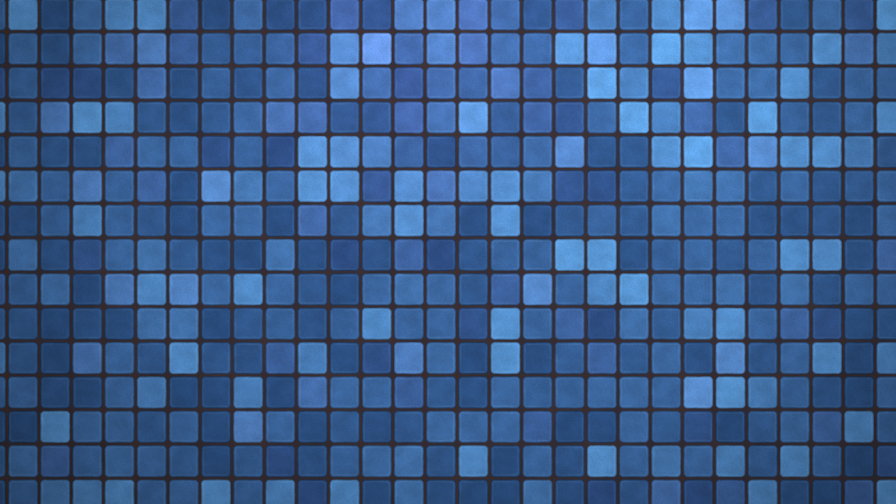
This pattern is drawn by a WebGL 1 fragment shader. Its source:

```glsl
precision highp float;
// Wall of small glazed blue tiles with dark grout, lit softly from above.

uniform vec2 u_resolution;

// Lengths are in canvas heights.
const vec2 TILE_PITCH = vec2(0.0638, 0.0682);
const vec2 FIRST_JOINT = vec2(0.0139, 0.0509);
const float JOINT_HALF = 0.0023;
const float CORNER_RADIUS = 0.0085;

const vec3 GROUT = vec3(0.19, 0.165, 0.19);
const vec3 DEEP_BLUE = vec3(0.165, 0.300, 0.490);
const vec3 MID_BLUE = vec3(0.230, 0.395, 0.610);
const vec3 PALE_BLUE = vec3(0.345, 0.585, 0.820);
const vec3 VIOLET_TINT = vec3(1.13, 0.96, 1.03);

float hash(vec2 p) {
  vec3 q = fract(vec3(p.xyx) * 0.1031);
  q += dot(q, q.yzx + 33.33);
  return fract((q.x + q.y) * q.z);
}

float roundedBox(vec2 p, vec2 halfSize, float radius) {
  vec2 d = abs(p) - halfSize + radius;
  return length(max(d, 0.0)) + min(max(d.x, d.y), 0.0) - radius;
}

// Layered sines, about -1 to 1.
float clouds(vec2 p, float phase) {
  float sum = 0.0;
  float weight = 0.5;
  for (int i = 0; i < 4; i++) {
    sum += weight * sin(p.x + phase + 1.3 * sin(p.y + phase * 1.7));
    p = mat2(1.2, 1.5, -1.5, 1.2) * p;
    phase += 2.1;
    weight *= 0.55;
  }
  return sum;
}

float spot(vec2 p, vec2 center, vec2 size) {
  vec2 d = (p - center) / size;
  return exp(-dot(d, d));
}

// Glaze colour of one tile; tone runs from deep (0) to pale (1).
vec3 glaze(float tone, float tint) {
  vec3 color = mix(DEEP_BLUE, MID_BLUE, smoothstep(0.0, 0.5, tone));
  color = mix(color, PALE_BLUE, smoothstep(0.48, 1.0, tone));
  return color * mix(vec3(1.0), VIOLET_TINT, tint);
}

void main() {
  vec2 p = gl_FragCoord.xy / u_resolution.y;
  vec2 uv = gl_FragCoord.xy / u_resolution;
  float pixel = 1.0 / u_resolution.y;

  // Tile grid
  vec2 grid = (p - FIRST_JOINT) / TILE_PITCH;
  vec2 id = floor(grid) + 7.0;
  vec2 local = (fract(grid) - 0.5) * TILE_PITCH;
  float phase = 6.2832 * hash(id + 31.0);

  // Slightly uneven handmade outline
  float wobble = 0.0004 * clouds(p * 150.0, phase);
  float edge = roundedBox(local, 0.5 * TILE_PITCH - JOINT_HALF, CORNER_RADIUS) + wobble;
  float tileMask = 1.0 - smoothstep(-0.7 * pixel, 0.7 * pixel, edge);

  // Light from the top, with cool and violet pools
  float coolPool = spot(uv, vec2(0.80, 1.0), vec2(0.24, 0.42));
  float violetPool = spot(uv, vec2(0.46, 0.95), vec2(0.15, 0.35));
  float falloff = length((uv - vec2(0.53, 0.55)) * vec2(1.2, 0.9));
  float light = 0.98 + 0.09 * uv.y + 0.10 * coolPool + 0.06 * violetPool;
  light *= 1.0 - 0.30 * smoothstep(0.32, 0.85, falloff);

  // Glaze: tone per tile, cloudy firing and fine grain
  float tone = 0.9 * pow(hash(id), 1.2) + 0.22 * coolPool + 0.10 * violetPool;
  float tint = clamp(0.65 * violetPool + 0.45 * step(0.8, hash(id + 67.0)), 0.0, 1.0);
  vec3 color = glaze(clamp(tone, 0.0, 1.0), tint);
  color *= 1.0 + 0.06 * clouds(local * 75.0, phase);
  color *= 1.0 + 0.05 * (hash(floor(p * 430.0)) - 0.5);

  // Worn pale rim and shaded outer lip
  float rim = exp(-pow((edge + 0.0045) / 0.0018, 2.0));
  float wear = 0.5 + 0.5 * clouds(p * 45.0, phase);
  color += vec3(0.045, 0.050, 0.050) * rim * wear;
  color *= 1.0 - 0.30 * smoothstep(-0.0035, 0.0, edge);

  // Grout with rusty patches
  float rust = 0.5 + 0.5 * clouds(p * 28.0, 1.0);
  vec3 joint = GROUT + vec3(0.045, 0.020, 0.005) * rust;

  gl_FragColor = vec4(mix(joint, color, tileMask) * light, 1.0);
}
```
